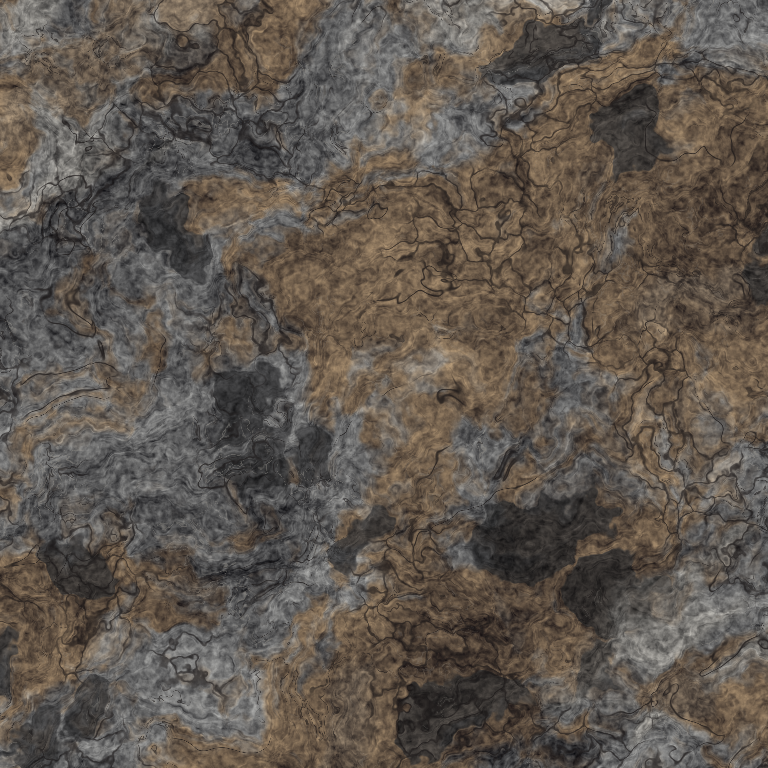
Write a Shadertoy shader that draws this texture.

```glsl
// Weathered brown and grey rock face with diagonal strata.
// Warped fractal noise sets mineral and tone; Voronoi cells add slabs and
// pebbles; noise contours draw cracks and veins; a height slope adds relief.

const vec3 GREY_DARK   = vec3(0.155, 0.155, 0.165);
const vec3 GREY_LIGHT  = vec3(0.560, 0.560, 0.555);
const vec3 BROWN_DARK  = vec3(0.185, 0.150, 0.135);
const vec3 BROWN_LIGHT = vec3(0.580, 0.490, 0.385);
const vec3 CRACK_COLOR = vec3(0.110, 0.095, 0.095);
const vec3 VEIN_COLOR  = vec3(0.600, 0.585, 0.555);
const vec3 SLAB_COLOR  = vec3(0.185, 0.185, 0.190);

const float STRATA_ANGLE   = 0.72;
const float STRATA_STRETCH = 0.55;
const float WARP_AMOUNT    = 0.16;
const float MINERAL_SCALE  = 5.0;
const float RELIEF_SCALE   = 42.0;
const float RELIEF_GAIN    = 1.9;
const float SLAB_SCALE     = 11.0;
const float PEBBLE_SCALE   = 24.0;
const vec2  LIGHT_STEP     = vec2(-0.0016, 0.0026);

float hash(vec2 cell) {
    uvec2 q = uvec2(ivec2(cell)) * uvec2(1597334673u, 3812015801u);
    uint n = (q.x ^ q.y) * 1597334673u;
    n = (n ^ (n >> 15)) * 2246822519u;
    return float((n ^ (n >> 13)) >> 8) / 16777216.0;
}

float noise(vec2 p) {
    vec2 i = floor(p), f = fract(p);
    f = f * f * f * (f * (f * 6.0 - 15.0) + 10.0);
    return mix(mix(hash(i), hash(i + vec2(1, 0)), f.x),
               mix(hash(i + vec2(0, 1)), hash(i + vec2(1, 1)), f.x), f.y);
}

// Fractal noise centred on zero, each octave turned to hide the lattice.
float fbm(vec2 p, int octaves) {
    float sum = 0.0, amp = 0.5, total = 0.0;
    for (int i = 0; i < octaves; i++) {
        sum += amp * (noise(p) - 0.5);
        total += amp;
        amp *= 0.55;
        p = mat2(1.6, 1.2, -1.2, 1.6) * p + 13.7;
    }
    return sum / total;
}

// Thin line along the zero contour of fractal noise.
float contour(vec2 p, float width) {
    return 1.0 - smoothstep(0.0, width, abs(fbm(p, 4)));
}

// Voronoi cells: x = distance to the border, y = random value of the cell.
vec2 stones(vec2 p) {
    vec2 base = floor(p);
    float nearest = 9.0, second = 9.0, id = 0.0;
    for (int y = -1; y <= 1; y++)
    for (int x = -1; x <= 1; x++) {
        vec2 cell = base + vec2(x, y);
        vec2 seed = cell + vec2(hash(cell), hash(cell + 71.0));
        float d = length(seed - p);
        if (d < nearest) {
            second = nearest;
            nearest = d;
            id = hash(cell + 37.0);
        } else second = min(second, d);
    }
    return vec2(second - nearest, id);
}

void mainImage(out vec4 fragColor, in vec2 fragCoord) {
    vec2 p = fragCoord / min(iResolution.x, iResolution.y) + 3.0;

    // Broad and crumbly warps, then coordinates along the strata
    vec2 warped = p + WARP_AMOUNT * vec2(fbm(p * 6.0, 4), fbm(p * 6.0 + 41.0, 4));
    vec2 rough = warped + 0.035 * vec2(fbm(p * 38.0, 3), fbm(p * 38.0 + 23.0, 3));
    float c = cos(STRATA_ANGLE), s = sin(STRATA_ANGLE);
    vec2 strata = mat2(c, -s, s, c) * warped * vec2(STRATA_STRETCH, 1.0);

    // Mineral and tone
    float mineral = fbm(strata * MINERAL_SCALE, 5) + 0.35 * fbm(rough * 28.0, 3);
    float brown = smoothstep(-0.09, 0.09, mineral + 0.01);
    float tone = 0.52 + 0.85 * fbm(strata * 7.0 + 50.0, 4)
               + 0.60 * fbm(rough * 26.0 + 9.0, 4)
               + 0.75 * fbm(p * 150.0, 3);

    // Relief lit from the upper left
    vec2 r = rough * RELIEF_SCALE;
    tone += RELIEF_GAIN * (fbm(r, 4) - fbm(r + LIGHT_STEP * RELIEF_SCALE, 4));

    // Pebbles in scattered pockets
    vec2 pebble = stones(rough * PEBBLE_SCALE);
    float pocket = smoothstep(0.0, 0.12, fbm(warped * 7.0 + 80.0, 3));
    tone += pocket * (0.22 * (pebble.y - 0.5) + 0.10 * smoothstep(0.0, 0.3, pebble.x) - 0.04);
    vec3 color = mix(mix(GREY_DARK, GREY_LIGHT, tone),
                     mix(BROWN_DARK, BROWN_LIGHT, tone), brown);

    // Dark angular slabs
    vec2 slab = stones(rough * SLAB_SCALE + 19.0);
    float slabMask = step(0.90, slab.y) * smoothstep(0.04, 0.12, slab.x);
    color = mix(color, SLAB_COLOR * (0.55 + 0.9 * tone), 0.75 * slabMask);

    // Pale diagonal streaks and crinkled veins in the grey rock
    float streak = smoothstep(0.14, 0.28, fbm(strata * vec2(4.0, 9.0) + 120.0, 4));
    color = mix(color, VEIN_COLOR * (0.5 + 0.8 * tone), 0.55 * streak * (1.0 - 0.6 * brown));
    float veinZone = smoothstep(-0.05, 0.15, fbm(p * 14.0 + 60.0, 3));
    float vein = contour(rough * 34.0 + 5.0, 0.022) * veinZone;
    color = mix(color, VEIN_COLOR, 0.42 * vein * (1.0 - 0.55 * brown));

    // Broken cracks, long and short, and gaps between pebbles
    float broken = smoothstep(-0.02, 0.14, fbm(p * 11.0 + 33.0, 3));
    float crack = contour(strata * 13.0 + 90.0, 0.012) * broken;
    crack = max(crack, 0.8 * contour(rough * 24.0 + 140.0, 0.018) * (1.0 - broken) * veinZone);
    crack = max(crack, 0.75 * pocket * (1.0 - smoothstep(0.02, 0.11, pebble.x)));
    color = mix(color, CRACK_COLOR, 0.75 * crack);

    fragColor = vec4(clamp(color, 0.0, 1.0), 1.0);
}
```
